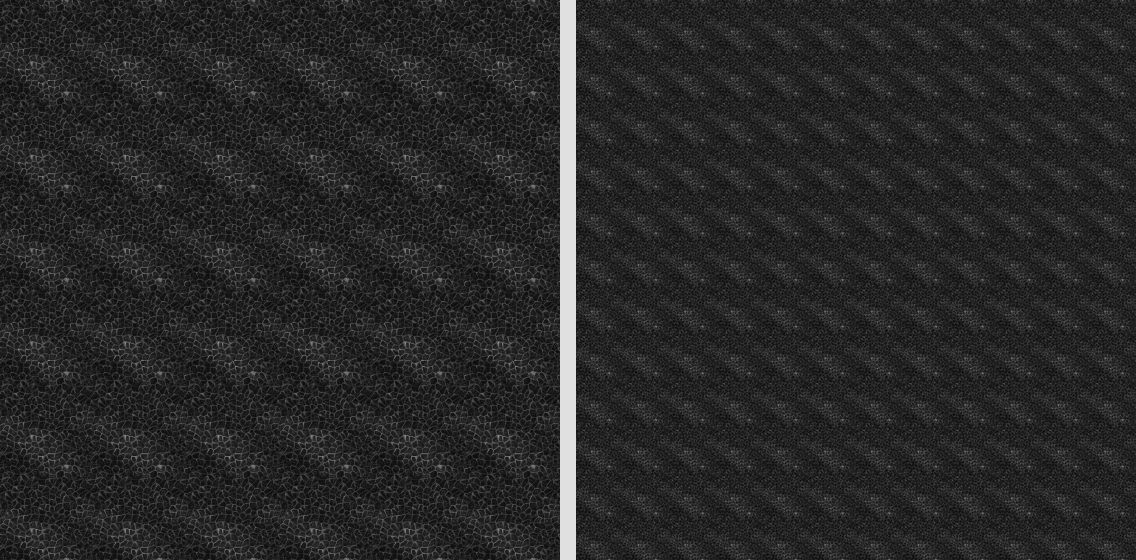
Left, the tile; right, the same tile 2 across and 2 down.
Reproduce this texture procedurally as a WebGL 1 fragment shader.

```glsl
precision highp float;

uniform vec2 u_resolution;

const float TAU = 6.28319;

vec2 hash2(vec2 cell) {
  return fract(sin(vec2(dot(cell, vec2(127.1, 311.7)),
                        dot(cell, vec2(269.5, 183.3)))) * 43758.5);
}

// Wrapping cellular noise: xy = offset from nearest centre, z = edge gap, w = cell random
vec4 pebbles(vec2 tile, float count) {
  vec2 p = tile * count;
  vec2 base = floor(p);
  vec2 nearest = vec2(0.0);
  float first = 9.0, second = 9.0, id = 0.0;
  for (int j = -1; j <= 1; j++) {
    for (int i = -1; i <= 1; i++) {
      vec2 cell = base + vec2(float(i), float(j));
      vec2 rnd = hash2(mod(cell, count));
      vec2 offset = p - cell - 0.1 - 0.8 * rnd;
      float d = length(offset);
      if (d < first) {
        second = first;
        first = d;
        nearest = offset;
        id = fract(rnd.x * 7.3 + rnd.y * 3.1);
      } else {
        second = min(second, d);
      }
    }
  }
  return vec4(nearest, second - first, id);
}

// Broad creases: a bright diagonal swell above a dark fold
float folds(vec2 t) {
  return 0.5 + 0.17 * cos(TAU * (t.x + t.y - 0.6))
             + 0.13 * cos(TAU * (t.y - 0.28))
             + 0.09 * cos(TAU * (t.x - 0.42))
             + 0.13 * cos(TAU * (t.x + 2.0 * t.y - 0.9));
}

// Light catching the upper left side of a pebble
float rimLight(vec4 pebble) {
  vec2 side = pebble.xy / (length(pebble.xy) + 0.05);
  return 0.5 + 0.5 * dot(side, vec2(-0.5, 0.86));
}

float leather(vec2 t) {
  float swell = clamp(folds(t), 0.0, 1.0);
  vec2 bent = t + 0.012 * sin(TAU * (3.0 * t.yx + vec2(0.1, 0.6)))
                + 0.006 * sin(TAU * (7.0 * t.yx + vec2(0.4, 0.2)));
  vec4 coarse = pebbles(bent, 15.0);
  vec4 fine = pebbles(bent + 0.37, 29.0);

  // Raised outlines, uneven from cell to cell
  float rim = 1.0 - smoothstep(0.06, 0.27, coarse.z);
  float rimShade = rim * (0.35 + 0.65 * coarse.w) * (0.09 + 0.36 * rimLight(coarse));

  // Small wrinkles and grain, strongest in the dark folds
  float wrinkle = 1.0 - smoothstep(0.05, 0.32, fine.z);
  float wrinkleShade = wrinkle * fine.w * (0.05 + 0.17 * rimLight(fine));

  float dome = 0.05 * smoothstep(0.6, 0.0, length(coarse.xy));
  return 0.045 + 0.055 * swell + dome * swell
       + rimShade * mix(0.3, 1.25, swell)
       + wrinkleShade * mix(1.0, 0.55, swell)
       + 0.03 * (fine.w - 0.5);
}

void main() {
  // Average four samples per pixel to smooth the edges
  float shade = 0.0;
  for (int j = 0; j < 2; j++) {
    for (int i = 0; i < 2; i++) {
      vec2 shift = (vec2(float(i), float(j)) - 0.5) * 0.5;
      vec2 uv = (gl_FragCoord.xy + shift) / u_resolution;
      shade += 0.25 * leather(fract(uv * 6.0));
    }
  }
  gl_FragColor = vec4(vec3(shade), 1.0);
}
```
